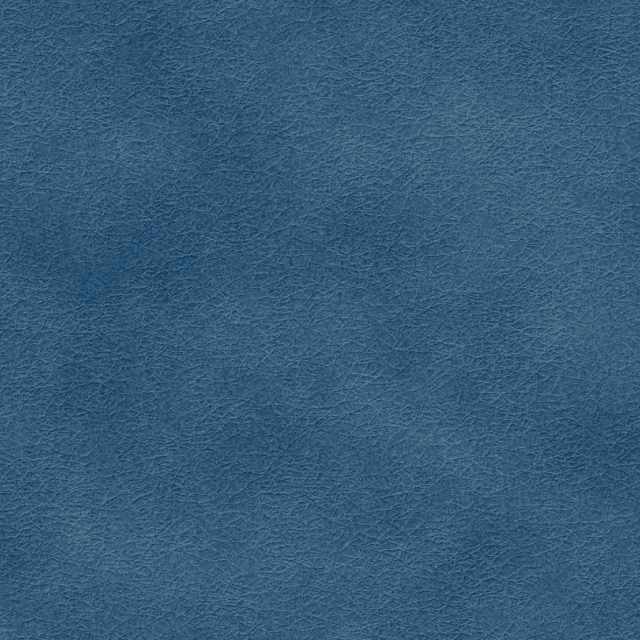
A WebGL 1 fragment shader for this texture:

```glsl
precision highp float;
// Blue leather: fine wrinkled creases, soft mottling and a powdery grain.

uniform vec2 u_resolution;

#define DARK vec3(0.130, 0.290, 0.420)
#define LIGHT vec3(0.290, 0.430, 0.530)
#define BASE_TONE 0.41
#define MOTTLE_AMOUNT 0.82
#define GRAIN_AMOUNT 1.15
#define CREASE_LIGHT 0.86
#define CREASE_SHADE 0.66
#define CREASE_WIDTH 0.00125
#define SHADE_OFFSET vec2(-0.0008, 0.0020)
#define WARP 0.007

// Sine-free hashes
float hash1(vec2 p) {
  vec3 q = fract(p.xyx * 0.1031);
  q += dot(q, q.yzx + 33.33);
  return fract((q.x + q.y) * q.z);
}

vec2 hash2(vec2 p) {
  vec3 q = fract(p.xyx * vec3(0.1031, 0.1030, 0.0973));
  q += dot(q, q.yzx + 33.33);
  return fract((q.xx + q.yz) * q.zy);
}

float valueNoise(vec2 p) {
  vec2 cell = floor(p);
  vec2 f = fract(p);
  f = f * f * (3.0 - 2.0 * f);
  float low = mix(hash1(cell), hash1(cell + vec2(1.0, 0.0)), f.x);
  float high = mix(hash1(cell + vec2(0.0, 1.0)), hash1(cell + 1.0), f.x);
  return mix(low, high, f.y);
}

float fbm(vec2 p) {
  float sum = 0.0;
  float weight = 0.5;
  for (int i = 0; i < 5; i++) {
    sum += weight * valueNoise(p);
    p = mat2(0.8, 0.6, -0.6, 0.8) * p * 2.03 + 17.3;
    weight *= 0.55;
  }
  return sum / 1.0552;
}

// Distance to the nearest Voronoi border, in canvas units
float borderDistance(vec2 p, vec2 density) {
  vec2 q = p * density;
  vec2 cell = floor(q);
  vec2 nearest = vec2(0.0);
  vec2 second = vec2(0.0);
  float d1 = 9.0;
  float d2 = 9.0;
  for (int y = -1; y <= 1; y++) {
    for (int x = -1; x <= 1; x++) {
      vec2 id = cell + vec2(float(x), float(y));
      vec2 toSeed = id + hash2(id + 50.0) - q;
      float d = dot(toSeed, toSeed);
      if (d < d1) {
        d2 = d1; second = nearest;
        d1 = d; nearest = toSeed;
      } else if (d < d2) {
        d2 = d; second = toSeed;
      }
    }
  }
  return 0.5 * (d2 - d1) / max(length((second - nearest) * density), 0.001);
}

// Overlaid crease nets: a small flat one and longer slanted ones
float creases(vec2 p) {
  vec2 bend = vec2(valueNoise(p * 45.0), valueNoise(p * 45.0 + 91.7)) - 0.5;
  vec2 ripple = vec2(valueNoise(p * 130.0), valueNoise(p * 130.0 + 37.1)) - 0.5;
  vec2 warped = p + WARP * bend + 0.4 * WARP * ripple;
  float height = 0.0;
  for (int i = 0; i < 4; i++) {
    float layer = float(i);
    float angle = i == 0 ? 0.0 : (layer - 2.0) * 0.55 + 0.06;
    float c = cos(angle);
    float s = sin(angle);
    vec2 q = mat2(c, -s, s, c) * warped + layer * 3.7 + 2.0;
    vec2 density = i == 0 ? vec2(62.0, 104.0) : vec2(20.0, 54.0);
    float line = borderDistance(q, density) / CREASE_WIDTH;
    float strength = smoothstep(0.2, 0.8, valueNoise(q * 26.0 + 11.0));
    height += exp(-line * line) * mix(0.15, 0.9, strength);
  }
  return height / (1.0 + 0.35 * height);
}

void main() {
  vec2 p = gl_FragCoord.xy / min(u_resolution.x, u_resolution.y);

  // Broad worn patches
  float mottle = fbm(p * vec2(5.5, 6.5) + 7.0) - 0.5;

  // Fine powdery grain
  float grain = 0.7 * valueNoise(p * 470.0) + 0.3 * valueNoise(p * 260.0 + 63.0) - 0.5;

  // Lit ridges with a shaded side below
  float relief = CREASE_LIGHT * creases(p) - CREASE_SHADE * creases(p + SHADE_OFFSET);

  float tone = BASE_TONE + MOTTLE_AMOUNT * mottle + GRAIN_AMOUNT * grain + relief;
  gl_FragColor = vec4(mix(DARK, LIGHT, clamp(tone, -0.35, 1.35)), 1.0);
}
```
